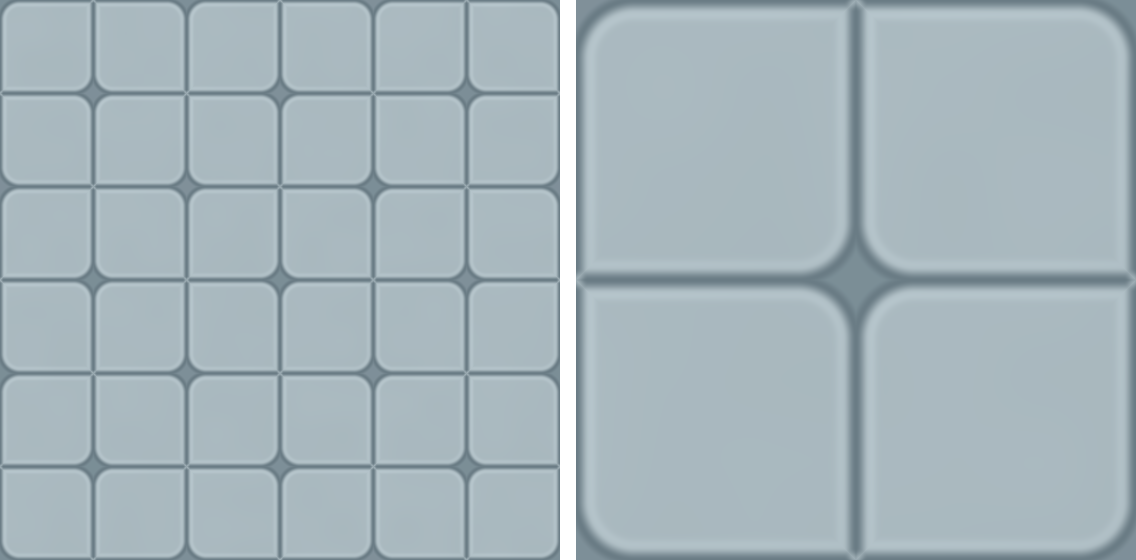
Left, the full canvas; right, a detail of the centre.
A Shadertoy shader for this pattern:

```glsl
// Pale glazed tiles with soft grooves; diagonal pairs of corners are rounded,
// leaving a four-pointed star of grout at every second grid node.
// Each cell is folded onto one star corner, then shaded by distance to its edge.

const float TILES = 6.0;             // even, so that the star nodes wrap
const float CORNER_RADIUS = 0.21;    // lengths below are in tile widths
const float GROOVE_WIDTH = 0.045;
const float RIM_OFFSET = 0.055;
const float RIM_WIDTH = 0.019;
const float RIM_STRENGTH = 0.038;
const float TAPER_LENGTH = 0.045;
const float TAPER_LIFT = 0.028;
const float MOTTLE = 0.008;
const float STAR_VARIATION = 0.022;
const vec3 FACE_COLOR = vec3(0.665, 0.725, 0.750);
const vec3 GROOVE_COLOR = vec3(0.415, 0.485, 0.520);
const vec3 STAR_COLOR = vec3(0.490, 0.560, 0.595);

float hash(vec2 p) {
    vec3 h = fract(p.xyx * vec3(0.1031, 0.1030, 0.0973));
    h += dot(h, h.yzx + 33.33);
    return fract((h.x + h.y) * h.z);
}

// Value noise that repeats after a whole number of cells
float wrappedNoise(vec2 p, float period) {
    vec2 i = floor(p), f = fract(p);
    f = f * f * (3.0 - 2.0 * f);
    vec2 a = mod(i, period), b = mod(i + 1.0, period);
    return mix(mix(hash(a), hash(vec2(b.x, a.y)), f.x),
               mix(hash(vec2(a.x, b.y)), hash(b), f.x), f.y);
}

// Distance into the tile; negative inside a star
float tileDistance(vec2 cell, vec2 local) {
    // Mirror odd cells and fold along the diagonal: star at the origin
    vec2 q = local;
    if (mod(cell.x + cell.y, 2.0) > 0.5) q.x = 1.0 - q.x;
    if (q.x + q.y > 1.0) q = 1.0 - q.yx;
    float d = CORNER_RADIUS - length(max(CORNER_RADIUS - q, 0.0));

    // Grooves narrow to a point where the sharp corners meet
    float node = min(length(q - vec2(1.0, 0.0)), length(q - vec2(0.0, 1.0)));
    return d + TAPER_LIFT * (1.0 - smoothstep(0.0, TAPER_LENGTH, node));
}

void mainImage(out vec4 fragColor, in vec2 fragCoord) {
    vec2 uv = fragCoord / iResolution.xy;
    vec2 p = uv * TILES;
    vec2 cell = floor(p), local = fract(p);
    float pixel = TILES / min(iResolution.x, iResolution.y);
    float d = tileDistance(cell, local);

    // Glazed face with faint mottling and a slight diagonal falloff
    float slope = local.y - local.x;
    float cloud = wrappedNoise(uv * TILES * 3.0, TILES * 3.0) - 0.5;
    vec3 face = FACE_COLOR + MOTTLE * cloud + 0.004 * slope;

    // Groove slope and the light rim beside it
    vec3 color = mix(GROOVE_COLOR, face, smoothstep(0.0, GROOVE_WIDTH, d));
    float rim = (d - RIM_OFFSET) / RIM_WIDTH;
    color += RIM_STRENGTH * (1.0 + 0.2 * slope) * exp(-rim * rim);

    // Star of grout, each with its own slight tint
    vec2 starNode = mod(floor(p + 0.5), TILES);
    float tint = hash(starNode + 7.0) - 0.5;
    vec3 star = STAR_COLOR + STAR_VARIATION * tint * vec3(1.0, 0.4, 0.6);
    color = mix(color, star, smoothstep(0.0, 0.028 + pixel, -d));

    fragColor = vec4(color, 1.0);
}
```
